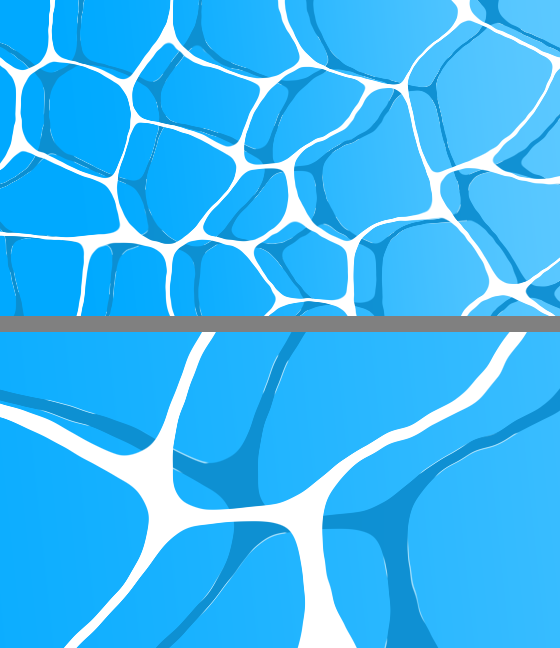
Top, the full canvas; bottom, a detail of the centre.
Reproduce this texture procedurally as a Shadertoy shader.

```glsl
const vec3 DEEP_WATER = vec3(0.0, 0.664, 1.0);
const vec3 PALE_WATER = vec3(0.36, 0.785, 1.0);
const vec3 SHADOW = vec3(0.04, 0.56, 0.82);
const vec3 FOAM = vec3(1.0);
const vec3 RIM = vec3(0.80, 0.94, 1.0);

const vec2 CELL_SIZE = vec2(0.41, 0.275);
const vec2 SHADOW_OFFSET = vec2(0.09, -0.008);
const float JITTER = 0.82;
const float HALF_WIDTH = 0.0062;
const float WIDTH_VARIATION = 0.006;
const float JUNCTION_ROUNDING = 0.018;
const float BEND = 0.12;
const float BEND_SCALE = 4.2;
const float ROUGHNESS = 0.004;
const float RIM_WIDTH = 0.0012;
const vec2 SEED = vec2(17.0, 43.0);

vec2 hash22(vec2 p) {
    vec3 q = fract(p.xyx * vec3(0.1031, 0.1030, 0.0973));
    q += dot(q, q.yzx + 33.33);
    return fract((q.xx + q.yz) * q.zy);
}

// Two independent channels of value noise
vec2 noise2(vec2 p) {
    vec2 cell = floor(p);
    vec2 f = fract(p);
    f = f * f * (3.0 - 2.0 * f);
    vec2 low = mix(hash22(cell), hash22(cell + vec2(1, 0)), f.x);
    vec2 high = mix(hash22(cell + vec2(0, 1)), hash22(cell + vec2(1, 1)), f.x);
    return mix(low, high, f.y);
}

vec2 cellCentre(vec2 cell) {
    vec2 jitter = (hash22(cell + SEED) - 0.5) * JITTER;
    float stagger = 0.5 * mod(cell.y, 2.0);
    return (cell + 0.5 + jitter + vec2(stagger, 0.0)) * CELL_SIZE;
}

// Signed distance to the web: soft Voronoi borders, filled in at the corners
float webDistance(vec2 p) {
    float width = HALF_WIDTH + WIDTH_VARIATION * (noise2(p * 5.0 + 71.0).x - 0.5);
    vec2 q = p + BEND * (noise2(p * BEND_SCALE + 20.0) - 0.5);
    q += ROUGHNESS * (noise2(p * 42.0 + 90.0) - 0.5);

    vec2 home = floor(q / CELL_SIZE);
    vec2 nearest = vec2(0.0);
    float best = 1e3;
    for (int y = -2; y <= 2; y++)
    for (int x = -2; x <= 2; x++) {
        vec2 toCentre = cellCentre(home + vec2(x, y)) - q;
        float d = dot(toCentre, toCentre);
        if (d < best) {
            best = d;
            nearest = toCentre;
        }
    }

    float sum = 0.0;
    for (int y = -2; y <= 2; y++)
    for (int x = -2; x <= 2; x++) {
        vec2 toCentre = cellCentre(home + vec2(x, y)) - q;
        vec2 across = toCentre - nearest;
        float gap = length(across);
        if (gap > 1e-4) {
            float border = dot(0.5 * (toCentre + nearest), across / gap);
            sum += exp(-border / JUNCTION_ROUNDING);
        }
    }
    return -JUNCTION_ROUNDING * log(max(sum, 1e-9)) - width;
}

float coverage(float d, float pixel) {
    return 1.0 - smoothstep(-0.6 * pixel, 0.6 * pixel, d);
}

void mainImage(out vec4 fragColor, in vec2 fragCoord) {
    float pixel = 1.0 / iResolution.y;
    vec2 p = fragCoord * pixel;
    float across = fragCoord.x / iResolution.x;

    // Water gradient
    float slant = across + 0.06 * (p.y - 0.5);
    vec3 color = mix(DEEP_WATER, PALE_WATER, smoothstep(0.1, 1.08, slant));

    // Shadow web with a broken pale rim
    vec2 shadowPoint = p - SHADOW_OFFSET;
    float shadow = webDistance(shadowPoint);
    color = mix(color, SHADOW + vec3(0.03, 0.01, 0.01) * across, coverage(shadow, pixel));
    float broken = smoothstep(0.56, 0.66, noise2(p * 24.0 + 5.0).x);
    float rim = coverage(abs(shadow) - 0.5 * RIM_WIDTH, pixel);
    color = mix(color, RIM, 0.75 * rim * broken);

    // White web on top
    color = mix(color, FOAM, coverage(webDistance(p), pixel));

    fragColor = vec4(color, 1.0);
}
```
